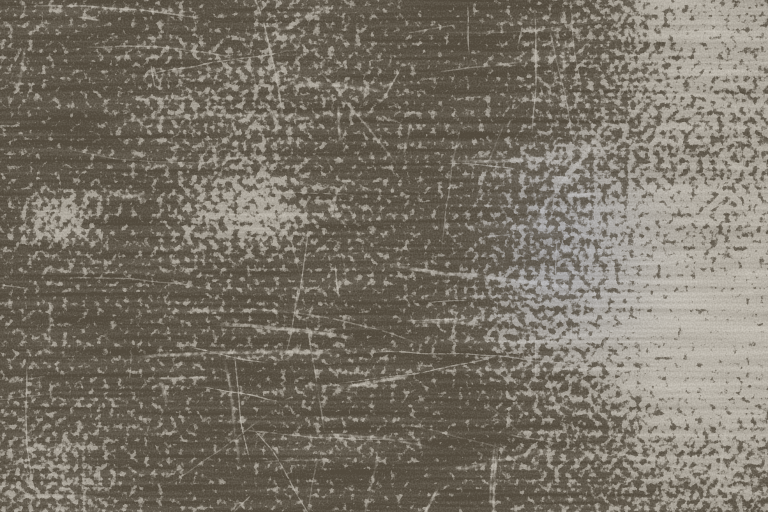
This texture is drawn by a Shadertoy shader. Its source:

```glsl
// Worn dark metal sheet with brushed grain, flaked pale patches and many scratches.
#define BARE vec3(0.325, 0.295, 0.245)
#define PALE vec3(0.775, 0.755, 0.715)
#define COOL vec3(0.70, 0.71, 0.745)
#define SCRATCHES 120
#define FLAKE_SCALE 75.0
#define FLAKE_EDGE 0.24
#define WEAR_BASE 0.17
#define BRUSH 0.13
#define GRAIN 0.16
#define SEED 7.0

const float TAU = 6.2831853;

vec2 hash2(vec2 p) {
    vec3 q = fract(p.xyx * vec3(0.1031, 0.1030, 0.0973));
    q += dot(q, q.yzx + 33.33);
    return fract((q.xx + q.yz) * q.zy);
}

float corner(vec2 cell, vec2 offset) {
    float a = TAU * hash2(cell).x;
    return dot(vec2(cos(a), sin(a)), offset);
}

// Gradient noise, about -0.7 to 0.7
float gnoise(vec2 p) {
    vec2 i = floor(p), f = fract(p);
    vec2 u = f * f * f * (f * (f * 6.0 - 15.0) + 10.0);
    vec2 e = vec2(0.0, 1.0);
    return mix(mix(corner(i, f), corner(i + e.yx, f - e.yx), u.x),
               mix(corner(i + e.xy, f - e.xy), corner(i + e.yy, f - e.yy), u.x), u.y);
}

float fbm(vec2 p) {
    float sum = 0.0, amp = 1.0;
    for (int i = 0; i < 3; i++) {
        sum += amp * gnoise(p);
        p = mat2(1.6, 1.2, -1.2, 1.6) * p + 17.3;
        amp *= 0.5;
    }
    return sum;
}

float blob(vec2 p, vec2 centre, vec2 radius) {
    vec2 d = (p - centre) / radius;
    return exp(-dot(d, d));
}

// How much of the dark surface has been rubbed pale
float wearMap(vec2 p) {
    vec2 q = p + 0.05 * vec2(fbm(p * 7.0), fbm(p * 7.0 + 40.0));
    float wear = WEAR_BASE + 0.20 * smoothstep(0.85, 1.35, q.x);
    wear += 0.50 * blob(q, vec2(1.34, 0.42), vec2(0.34, 0.24));
    wear += 0.42 * blob(q, vec2(1.42, 0.90), vec2(0.22, 0.16));
    wear += 0.30 * blob(q, vec2(1.45, 0.22), vec2(0.20, 0.20));
    wear += 0.50 * blob(q, vec2(0.13, 0.57), vec2(0.07, 0.08));
    wear += 0.55 * blob(q, vec2(0.50, 0.59), vec2(0.13, 0.08));
    wear += 0.25 * blob(q, vec2(0.44, 0.82), vec2(0.17, 0.13));
    wear += 0.20 * blob(q, vec2(0.12, 0.10), vec2(0.18, 0.13));
    return wear + 0.17 * fbm(p * 4.0 + SEED);
}

// x: scratch strength, y: chipped margin beside the scratches
vec2 scratches(vec2 p, float aspect, float pixel) {
    vec2 result = vec2(0.0);
    for (int i = 0; i < SCRATCHES; i++) {
        float id = float(i);
        vec2 place = hash2(vec2(id, SEED));
        vec2 shape = hash2(vec2(id, SEED + 11.0));
        vec2 kind = hash2(vec2(id, SEED + 23.0));
        vec2 look = hash2(vec2(id, SEED + 37.0));
        place = vec2(aspect * pow(place.x, 0.8), place.y);

        // mostly near level or near upright, some at any slant
        bool level = kind.x < 0.4;
        float slant = kind.y - 0.5;
        float angle = level ? 0.45 * slant
                    : kind.x < 0.75 ? 0.25 * TAU + 0.5 * slant : 0.5 * TAU * slant;
        float reach = mix(0.025, level ? 0.26 : 0.15, shape.x * shape.x);
        float halfWidth = mix(0.0005, 0.0036, pow(look.x, 3.0));

        float c = cos(angle), s = sin(angle);
        vec2 q = mat2(c, -s, s, c) * (p - place);
        float d = abs(q.y + (shape.y - 0.5) * 1.1 * q.x * q.x);
        float along = 1.0 - smoothstep(0.65 * reach, reach, abs(q.x));
        float line = 1.0 - smoothstep(max(0.0, halfWidth - pixel), halfWidth + pixel, d);
        result.x = max(result.x, line * along * mix(0.3, 0.95, look.y));
        result.y = max(result.y, exp(-d / 0.009) * along * look.x);
    }
    return result;
}

void mainImage(out vec4 fragColor, in vec2 fragCoord) {
    vec2 p = fragCoord / iResolution.y;
    float aspect = iResolution.x / iResolution.y;
    float pixel = 1.0 / iResolution.y;

    // Slightly wandering scratches
    vec2 wobble = 0.004 * vec2(gnoise(p * 14.0), gnoise(p * 14.0 + 60.0));
    vec2 scratch = scratches(p + wobble, aspect, pixel);

    // Horizontal brushing, broad and fine
    float brush = gnoise(p * vec2(2.5, 70.0)) + gnoise(p * vec2(5.0, 170.0) + 31.0);

    // Flakes grow denser with wear, along brush lines and near scratches
    float wear = wearMap(p) + 0.17 * scratch.y;
    float worn = clamp(wear, 0.0, 1.0);
    float flakeNoise = fbm(p * FLAKE_SCALE);
    float level = flakeNoise + 1.1 * (wear - 0.5) + 0.16 * brush;
    float flake = smoothstep(-FLAKE_EDGE, FLAKE_EDGE, level);

    // Pale cover: thin haze, flakes, then broken scratch lines
    float pale = 0.03 + 0.22 * worn;
    pale = mix(pale, mix(0.62, 0.90, worn), flake);
    float broken = smoothstep(-0.55, 0.15, flakeNoise + 0.3 * worn);
    pale = mix(pale, 0.92, scratch.x * broken * 0.85);
    pale += BRUSH * brush + GRAIN * gnoise(p * 290.0);

    // Bluish film over part of the worn side
    float film = blob(p, vec2(1.08, 0.52), vec2(0.17, 0.20));
    pale += 0.10 * film;
    vec3 cover = mix(PALE, COOL, 0.75 * film);

    vec3 colour = mix(BARE, cover, clamp(pale, 0.0, 1.08));
    fragColor = vec4(clamp(colour, 0.0, 1.0), 1.0);
}
```
